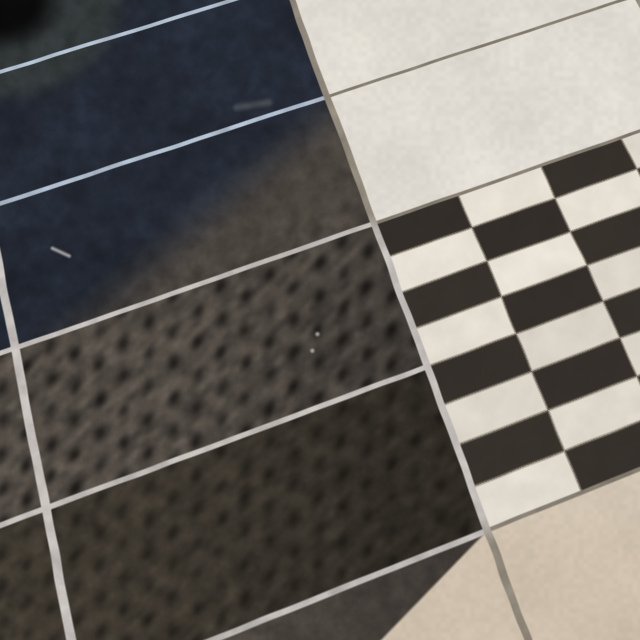
Reproduce this texture procedurally as a Shadertoy shader.

```glsl
const vec3 NAVY = vec3(0.135, 0.155, 0.195);
const vec3 BROWN = vec3(0.295, 0.272, 0.248);
const vec3 UMBER = vec3(0.222, 0.202, 0.172);
const vec3 CREAM = vec3(0.88, 0.86, 0.825);
const vec3 SAND = vec3(0.80, 0.745, 0.67);
const vec3 CHIP_DARK = vec3(0.205, 0.185, 0.165);
const vec3 CHIP_LIGHT = vec3(0.87, 0.845, 0.80);
const vec3 GROUT_LIGHT = vec3(0.77, 0.75, 0.73);
const vec3 GROUT_GREY = vec3(0.53, 0.50, 0.45);

// Canvas units covered by one tile, across and down
const vec2 TILE_SIZE = vec2(0.565, 0.224);

float hash(vec2 p) {
    vec3 q = fract(vec3(p.xyx) * 0.1031);
    q += dot(q, q.yzx + 33.33);
    return fract((q.x + q.y) * q.z);
}

float noise(vec2 p) {
    vec2 i = floor(p), f = fract(p);
    f = f * f * (3.0 - 2.0 * f);
    return mix(mix(hash(i), hash(i + vec2(1, 0)), f.x),
               mix(hash(i + vec2(0, 1)), hash(i + vec2(1, 1)), f.x), f.y);
}

float fbm(vec2 p) {
    float sum = 0.0, amp = 0.5;
    for (int i = 0; i < 4; i++) {
        sum += amp * noise(p);
        p = mat2(1.6, 1.2, -1.2, 1.6) * p + 7.3;
        amp *= 0.5;
    }
    return sum / 0.9375;
}

float stroke(float dist, float halfWidth, float soft) {
    return 1.0 - smoothstep(halfWidth - soft, halfWidth + soft, dist);
}

float segment(vec2 p, vec2 a, vec2 b) {
    vec2 ab = b - a;
    return length(p - a - ab * clamp(dot(p - a, ab) / dot(ab, ab), 0.0, 1.0));
}

// Distance to the nearest line of a unit grid, per axis
vec2 gridDistance(vec2 g) {
    return abs(g - round(g));
}

// Perspective floor: column and row coordinates of a canvas point
vec2 floorGrid(vec2 uv) {
    mat3 plane = mat3(0.5625, 0.218, 0.05,
                      0.0417, -0.2503, -0.0615,
                      0.5846, 0.651, 1.0);
    vec3 q = inverse(plane) * vec3(uv, 1.0);
    return q.xy / q.z;
}

// Skewed lattice of soft oval dimples
float dimples(vec2 uv) {
    mat2 basis = mat2(0.038, 0.035, 0.0, 0.052);
    vec2 cell = inverse(basis) * (uv - vec2(0.498, 0.588));
    vec2 id = round(cell);
    vec2 d = basis * (cell - id);
    d += 0.004 * (vec2(hash(id), hash(id + 19.0)) - 0.5);
    d.x -= 0.3 * d.y;
    d /= vec2(0.0095, 0.0135);
    return exp(-dot(d, d)) * mix(0.65, 1.0, hash(id + 5.0));
}

vec3 darkTile(vec2 uv, vec2 g) {
    float cloud = fbm(uv * 9.0), grain = fbm(uv * 55.0);
    float row = floor(g.y);
    vec3 col = row == 1.0 ? UMBER : BROWN;
    // Dimpled sheen on the two middle rows
    float sheen = row == 0.0 ? 0.6 : row == 1.0 ? 0.38 : 0.0;
    if (row == -1.0) sheen = 0.2 * smoothstep(-0.6, 0.0, g.y);
    if (row > 1.0 && g.x < -1.0) sheen = 0.4;
    float streak = noise(vec2(uv.x - uv.y, (uv.x + uv.y) * 0.45) * 75.0);
    col *= 1.0 + sheen * (0.5 * streak - 0.2);
    col *= 1.0 - sheen * dimples(uv);
    if (row >= 0.0) col *= 1.08 - 0.25 * smoothstep(0.2, 0.75, uv.x);
    // Cool shadow across the upper rows
    float edge = dot(uv - vec2(0.495, 0.818), vec2(-0.645, 0.765));
    float shade = smoothstep(-0.06, 0.04, edge) * step(g.y, 0.0);
    vec3 cool = NAVY * (0.7 + 0.6 * cloud);
    float corner = length((uv - vec2(0.0, 1.0)) * vec2(0.8, 1.0));
    cool = mix(cool, vec3(0.20, 0.22, 0.225), 1.0 - smoothstep(0.13, 0.17, corner));
    cool = mix(cool, vec3(0.04), 1.0 - smoothstep(0.04, 0.09, corner));
    col = mix(col, cool, shade);
    return col * (0.82 + 0.36 * grain);
}

vec3 creamTile(vec2 uv) {
    vec3 col = mix(SAND, CREAM, smoothstep(0.1, 0.65, uv.y));
    return col * (0.94 + 0.08 * fbm(uv * 11.0) + 0.04 * noise(uv * 130.0));
}

vec3 mosaic(vec2 uv, vec2 g, float soft) {
    vec2 chip = g * 4.0, id = floor(chip);
    vec2 d = gridDistance(chip) * TILE_SIZE / 4.0;
    float odd = mod(id.x + id.y, 2.0);
    vec3 col = mix(CHIP_DARK, CHIP_LIGHT, odd);
    col *= 0.93 + 0.08 * hash(id) + 0.08 * fbm(uv * 35.0);
    return mix(col, GROUT_GREY, 0.8 * stroke(min(d.x, d.y), 0.0015, soft));
}

void mainImage(out vec4 fragColor, in vec2 fragCoord) {
    vec2 uv = fragCoord / iResolution.xy;
    float soft = max(0.0016, 1.0 / iResolution.y);
    vec2 g = floorGrid(uv + 0.002 * (noise(uv * 22.0) - 0.5));
    vec2 d = gridDistance(g) * TILE_SIZE;
    bool leftSide = g.x < 0.0;
    bool inMosaic = !leftSide && g.y > 0.0 && g.y < 2.0;

    // Tile faces; one dark tile is cut along its diagonal
    vec3 col = inMosaic ? mosaic(uv, g, soft) : creamTile(uv);
    if (leftSide) {
        float cut = smoothstep(-0.012, 0.012, g.x + g.y - 2.0) * step(2.0, g.y);
        col = mix(darkTile(uv, g), col, cut);
    }

    // Row grout, absent inside the mosaic
    float wear = 0.85 + 0.25 * fbm(uv * 40.0);
    vec3 rowColor = leftSide ? mix(GROUT_LIGHT, vec3(0.70, 0.75, 0.81), step(g.y, -0.5)) : GROUT_GREY;
    float rowLine = stroke(d.y, leftSide ? 0.0037 : 0.0026, soft);
    if (!leftSide && abs(g.y - 1.0) < 0.5) rowLine = 0.0;
    col = mix(col, rowColor * wear, rowLine);

    // Column grout, palest beside the mosaic
    float beside = smoothstep(-0.1, 0.1, g.y) * (1.0 - smoothstep(1.9, 2.1, g.y));
    bool outer = g.x < -0.5;
    vec3 columnColor = outer ? GROUT_LIGHT : mix(GROUT_GREY * 1.08, GROUT_LIGHT, beside);
    col = mix(col, columnColor * wear, stroke(d.x, outer ? 0.0062 : 0.0052, soft));

    // Small scuffs and glints
    float glint = stroke(segment(uv, vec2(0.082, 0.612), vec2(0.108, 0.6)), 0.0025, 0.003);
    glint = max(glint, stroke(length(uv - vec2(0.496, 0.478)), 0.003, 0.003));
    glint = max(glint, stroke(length(uv - vec2(0.488, 0.452)), 0.003, 0.003));
    glint = max(glint, 0.25 * stroke(segment(uv, vec2(0.37, 0.832), vec2(0.42, 0.84)), 0.005, 0.005));
    col = mix(col, vec3(0.75, 0.74, 0.73), 0.8 * glint);

    fragColor = vec4(col, 1.0);
}
```
